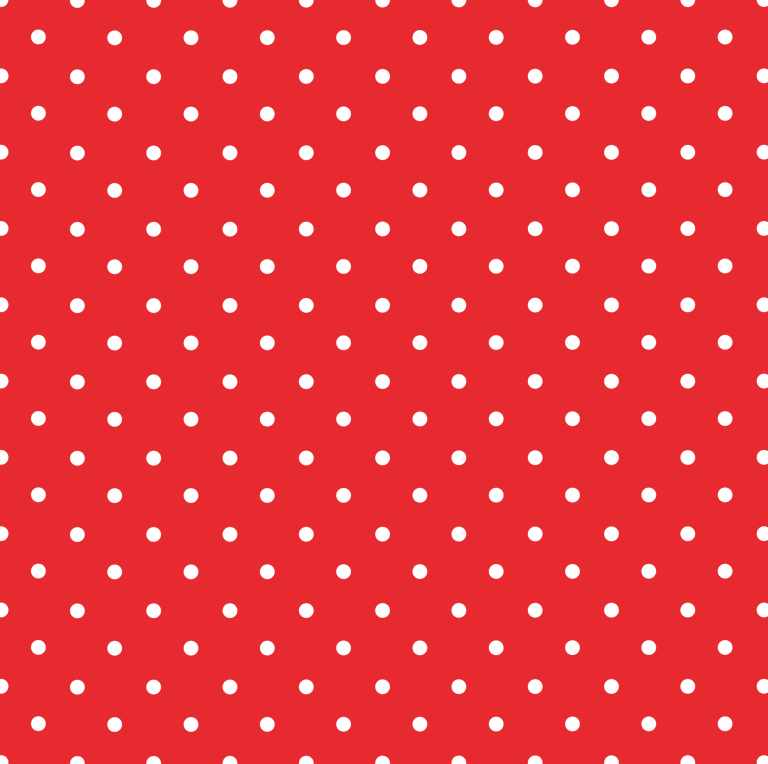
Write a Shadertoy shader that draws this pattern.

```glsl
#define PITCH 0.09935            // dot spacing, in canvas widths
#define DOT_RADIUS 0.0096        // in canvas widths
#define ORIGIN vec2(0.0014, 0.0006)
#define STAGGER vec2(0.489, 0.490) // second lattice offset, in pitches
#define TILE_COLUMNS 10.0
#define COLUMN_LIFT 0.0013       // upward drift per column, in pitches
#define GROUND vec3(0.900, 0.163, 0.190)
#define DOT_COLOR vec3(1.0, 0.995, 0.995)

// Signed distance to the nearest dot of a square lattice, in canvas widths
float dotLattice(vec2 p, vec2 offset) {
    vec2 cell = (p - ORIGIN) / PITCH - offset;
    float column = round(cell.x);
    // Columns climb slightly across each tile, then drop back
    cell.y += COLUMN_LIFT * mod(column - 1.0, TILE_COLUMNS);
    return length(cell - round(cell)) * PITCH - DOT_RADIUS;
}

void mainImage(out vec4 fragColor, in vec2 fragCoord) {
    // Measured from the top left, with the canvas width as unit
    vec2 p = vec2(fragCoord.x, iResolution.y - fragCoord.y) / iResolution.x;
    float pixel = 1.0 / iResolution.x;

    // Two interleaved lattices form the staggered dots
    float d = min(dotLattice(p, vec2(0.0)), dotLattice(p, STAGGER));
    float coverage = 1.0 - smoothstep(-0.75 * pixel, 0.75 * pixel, d);

    fragColor = vec4(mix(GROUND, DOT_COLOR, coverage), 1.0);
}
```
